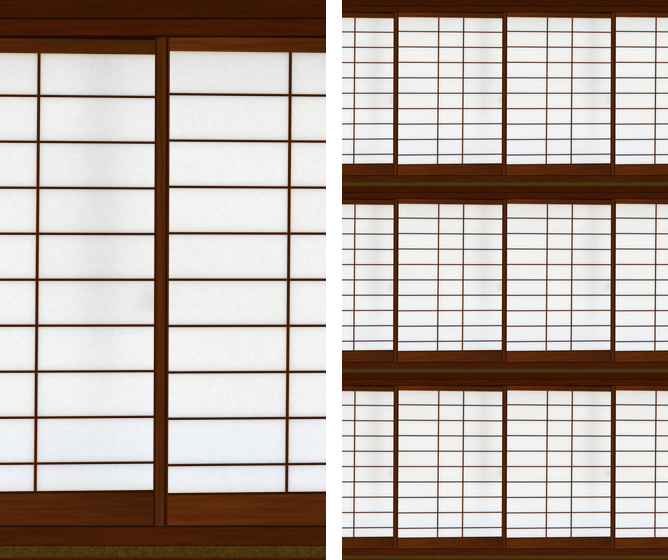
Left, the tile; right, the same tile 3 across and 3 down.
Reproduce this pattern procedurally as a Shadertoy shader.

```glsl
#define ROW_PITCH 0.0822
#define FIRST_ROW 0.8294
#define PAPER_SPAN vec2(0.1224, 0.9056)
#define BAR_HALF vec2(0.0046, 0.0021)
#define BAR_X vec2(0.114, 0.885)
#define BAR_TILT 0.015
#define STILE_X 0.4955
#define STILE_HALF 0.0225
#define DOOR_DEPTH 0.016
#define PAPER vec3(0.945, 0.945, 0.942)
#define DARK_WOOD vec3(0.235, 0.088, 0.018)
#define WARM_WOOD vec3(0.325, 0.148, 0.042)

float hash(vec2 p) {
    vec3 q = fract(vec3(p.xyx) * 0.1031);
    q += dot(q, q.yzx + 33.33);
    return fract((q.x + q.y) * q.z);
}

// Value noise that wraps after a whole number of cells
float noise(vec2 uv, vec2 cells) {
    vec2 p = uv * cells, i = floor(p), f = fract(p);
    f = f * f * (3.0 - 2.0 * f);
    vec2 a = mod(i, cells), b = mod(i + 1.0, cells);
    return mix(mix(hash(a), hash(vec2(b.x, a.y)), f.x),
               mix(hash(vec2(a.x, b.y)), hash(b), f.x), f.y);
}

float stripe(float d, float halfWidth, float aa) {
    return 1.0 - smoothstep(halfWidth - aa, halfWidth + aa, abs(d));
}

float above(float edge, float y, float aa) {
    return smoothstep(edge - aa, edge + aa, y);
}

float glow(float d, float size) {
    return exp(-d * d / (size * size));
}

vec3 paperColor(vec2 uv, float doorY, vec2 gap) {
    vec3 col = mix(PAPER, vec3(0.92, 0.935, 0.955), smoothstep(0.4, 0.1, uv.y));
    col -= 0.05 * smoothstep(0.8, 0.93, uv.y);
    col += 0.02 * (noise(uv, vec2(110, 190)) - 0.5);
    col += 0.025 * (noise(uv, vec2(4, 6)) - 0.5);
    // Soft grey stains on the rear door
    col -= 0.045 * glow(uv.x - 0.31, 0.07) * smoothstep(0.15, 0.5, uv.y);
    col -= 0.07 * glow(uv.x - 0.465, 0.045) * glow(uv.y - 0.463, 0.025);
    // Shade beside the bars and warm light along the rails
    col -= 0.09 * exp(-gap.x / 0.008) + 0.11 * exp(-gap.y / 0.0045);
    float rim = min(doorY - PAPER_SPAN.x, PAPER_SPAN.y - doorY);
    col -= vec3(0.06, 0.09, 0.16) * exp(-max(rim, 0.0) / 0.006);
    return col;
}

void mainImage(out vec4 fragColor, in vec2 fragCoord) {
    vec2 uv = fragCoord / iResolution.xy;
    vec2 aa = 0.8 / iResolution.xy;

    // The rear door is slightly smaller; the difference fades to zero at the sides
    float side = uv.x - step(STILE_X, uv.x);
    float doorY = 0.486 + (uv.y - 0.486) * (1.0 + DOOR_DEPTH * side);
    float grainH = noise(uv, vec2(7, 210)) + 0.5 * noise(uv, vec2(30, 420)) - 0.75;
    float grainV = noise(uv, vec2(170, 6)) + 0.5 * noise(uv, vec2(320, 24)) - 0.75;

    // Lintel, rails, sill and floor
    vec3 lintel = DARK_WOOD * (1.0 + 0.2 * grainH);
    vec3 rail = WARM_WOOD * (1.0 - 0.3 * side) * (1.0 + 0.22 * grainH);
    vec3 sill = mix(DARK_WOOD, WARM_WOOD, 0.4) * (1.0 + 0.2 * grainH);
    vec3 mat = vec3(0.29, 0.205, 0.065) * (0.85 + 0.3 * noise(uv, vec2(150, 256)));
    vec3 col = mix(lintel, mat, smoothstep(0.0, 0.008, uv.y));
    col = mix(col, sill, above(0.026, uv.y, aa.y));
    col = mix(col, rail, above(0.06, uv.y, aa.y));
    col = mix(col, DARK_WOOD * 0.45, above(0.932, doorY, aa.y));
    col = mix(col, lintel * 1.12, above(0.935, uv.y, aa.y));
    col = mix(col, lintel, above(0.967, uv.y, aa.y));
    float groove = max(stripe(uv.y - 0.967, 0.0014, aa.y), stripe(uv.y - 0.935, 0.0018, aa.y));
    groove = max(groove, stripe(uv.y - 0.06, 0.0014, aa.y));
    groove = max(groove, 0.7 * stripe(uv.y - 0.026, 0.001, aa.y));
    groove = max(groove, 0.8 * stripe(doorY - PAPER_SPAN.x + 0.002, 0.002, aa.y));
    col = mix(col, DARK_WOOD * 0.5, groove);

    // Paper panes
    float lean = (uv.y - 0.51) * BAR_TILT;
    vec2 toBars = abs(uv.x - lean - BAR_X);
    float barX = min(toBars.x, toBars.y);
    float rowY = mod(doorY - FIRST_ROW + 0.5 * ROW_PITCH, ROW_PITCH) - 0.5 * ROW_PITCH;
    vec2 gap = max(vec2(barX, abs(rowY)) - BAR_HALF, 0.0);
    vec3 pane = paperColor(uv, doorY, gap);

    // Lattice bars, lit along their upper and outer edges
    vec3 rowWood = mix(DARK_WOOD * 0.8, WARM_WOOD * 1.15, smoothstep(0.0, BAR_HALF.y, rowY));
    pane = mix(pane, rowWood, stripe(rowY, BAR_HALF.y, aa.y));
    vec3 barWood = mix(DARK_WOOD, WARM_WOOD * 1.2, smoothstep(0.3, 1.0, barX / BAR_HALF.x));
    pane = mix(pane, barWood * (1.0 + 0.2 * grainV), stripe(barX, BAR_HALF.x, aa.x));
    float inPaper = above(PAPER_SPAN.x, doorY, aa.y) * (1.0 - above(PAPER_SPAN.y, doorY, aa.y));
    col = mix(col, pane, inPaper);

    // Overlapping stile with dark edges and a groove
    float s = uv.x - STILE_X - (uv.y - 0.51) * 0.007;
    vec3 stile = WARM_WOOD * (1.0 + 0.25 * grainV);
    stile = mix(stile, DARK_WOOD * 0.8, stripe(s + STILE_HALF, 0.006, aa.x));
    stile = mix(stile, DARK_WOOD * 0.7, stripe(s - 0.0145, 0.0035, aa.x));
    stile = mix(stile, WARM_WOOD * 0.85, stripe(s - STILE_HALF, 0.0035, aa.x));
    float inStile = stripe(s, STILE_HALF, aa.x);
    inStile *= above(0.06, uv.y, aa.y) * (1.0 - above(0.933, uv.y, aa.y));
    col = mix(col, stile, inStile);

    fragColor = vec4(clamp(col, 0.0, 1.0), 1.0);
}
```
